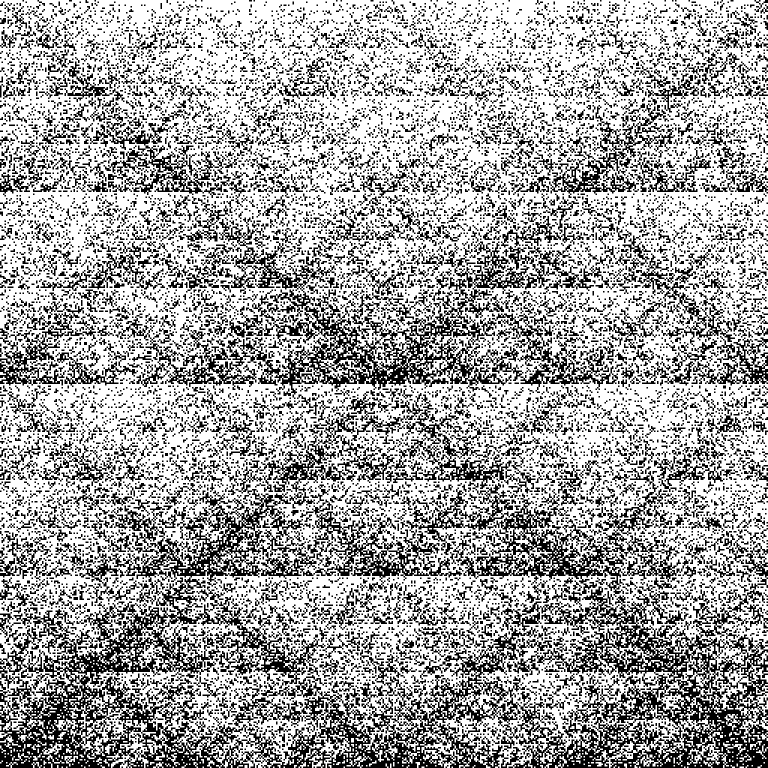
Reproduce this texture procedurally as a WebGL 2 fragment shader.

```glsl
#version 300 es
precision highp float;
precision highp int;

uniform vec2 u_resolution;
out vec4 fragColor;

const int LEVELS = 9;
const float GRID = 512.0;
const vec3 PAPER = vec3(1.0);
const vec3 INK = vec3(0.0);

// Integer hash of a cell, from 0 to 1
float hash(uvec2 cell) {
    uint h = cell.x * 0x9E3779B1u ^ (cell.y * 0x85EBCA77u + 0x27D4EB2Fu);
    h = (h ^ (h >> 15u)) * 0x2C1B3C6Du;
    h = (h ^ (h >> 12u)) * 0x297A2D39u;
    h ^= h >> 15u;
    return float(h >> 8u) / 16777216.0;
}

float countBits(uint value, int levels) {
    float total = 0.0;
    for (int i = 0; i < levels; i++) {
        total += float((value >> uint(i)) & 1u);
    }
    return total;
}

// Chance of ink: nested bands darken downward, nested diagonals darken too
float inkChance(uvec2 cell, float bandWeight, float diagonalWeight, float bias) {
    uint mixed = cell.x ^ cell.y;
    uint flips = mixed ^ (mixed >> 1u);
    // The top bit of flips is the side of the canvas, not a change of side
    float turns = countBits(flips, LEVELS - 1) - 0.5 * float(LEVELS - 1);
    float depth = countBits(cell.y, LEVELS) - 0.5 * float(LEVELS);
    float score = bias + bandWeight * depth - diagonalWeight * turns;
    return 1.0 / (1.0 + exp(-score));
}

// One grain, either ink or paper, with rows counted from the top
float grain(vec2 position) {
    vec2 inside = clamp(position, vec2(0.0), vec2(GRID - 1.0));
    uvec2 cell = uvec2(inside.x, GRID - 1.0 - inside.y);
    return step(hash(cell), inkChance(cell, 0.48, 0.44, -0.74));
}

// Blend of neighbouring grains across one pixel
float smoothGrain(vec2 position, vec2 pixel) {
    vec2 corner = position - 0.5 * pixel;
    vec2 base = floor(corner);
    vec2 blend = clamp((corner + pixel - base - 1.0) / pixel, 0.0, 1.0);
    float lower = mix(grain(base), grain(base + vec2(1.0, 0.0)), blend.x);
    float upper = mix(grain(base + vec2(0.0, 1.0)), grain(base + 1.0), blend.x);
    return mix(lower, upper, blend.y);
}

void main() {
    vec2 position = gl_FragCoord.xy / u_resolution * GRID;
    vec2 pixel = min(GRID / u_resolution, vec2(1.0));
    fragColor = vec4(mix(PAPER, INK, smoothGrain(position, pixel)), 1.0);
}
```
